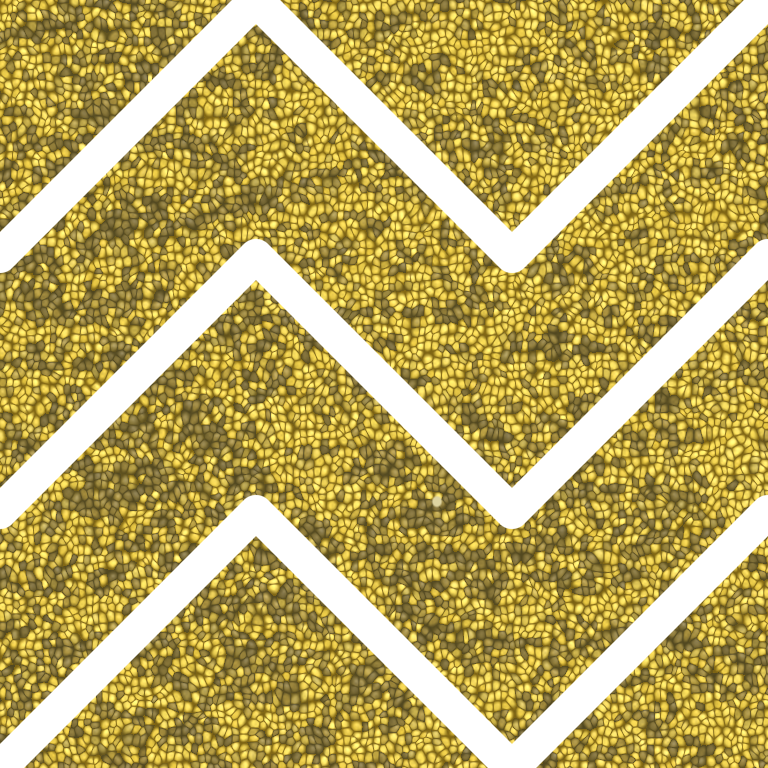
Write a WebGL 2 fragment shader that draws this pattern.

```glsl
#version 300 es
precision highp float;
// Three white zigzag bands with rounded corners over a mottled yellow carpet.
// The bands are distances to one folded segment; the carpet is a jittered
// cell pattern of small yarn loops, each with its own tone and shading.
uniform vec2 u_resolution;
out vec4 fragColor;

float hash(vec2 p) {
  return fract(sin(dot(p, vec2(127.1, 311.7))) * 43758.5453);
}

float noise(vec2 p) {
  vec2 i = floor(p), f = fract(p);
  f = f * f * (3.0 - 2.0 * f);
  return mix(mix(hash(i), hash(i + vec2(1, 0)), f.x),
             mix(hash(i + vec2(0, 1)), hash(i + vec2(1, 1)), f.x), f.y);
}

float segmentDistance(vec2 p, vec2 a, vec2 b) {
  vec2 ab = b - a;
  return length(p - a - ab * clamp(dot(p - a, ab) / dot(ab, ab), 0.0, 1.0));
}

vec3 carpet(vec2 uv) {
  // Slight warp keeps the rows of loops from looking ruled
  vec2 p = uv * vec2(104.0, 88.0);
  p += 0.7 * vec2(noise(uv * 38.0), noise(uv * 38.0 + 57.0));
  vec2 cell = floor(p), loopId = cell, loopOffset = vec2(0.0);
  float nearest = 9.0, second = 9.0;
  for (int y = -1; y <= 1; y++) {
    for (int x = -1; x <= 1; x++) {
      vec2 id = cell + vec2(x, y);
      vec2 jitter = vec2(hash(id), hash(id + 41.3));
      vec2 offset = p - id - 0.5 - 0.75 * (jitter - 0.5);
      // Each loop leans a little to one side
      offset.x += offset.y * (hash(id + 7.7) - 0.5) * 0.8;
      float d = length(offset);
      if (d < nearest) {
        second = nearest;
        nearest = d;
        loopId = id;
        loopOffset = offset;
      } else {
        second = min(second, d);
      }
    }
  }

  // Tone per loop: random, clumped into short sideways streaks
  float clump = noise(loopId * vec2(0.28, 0.5) + 13.0);
  float tone = 0.55 * hash(loopId + 19.1) + 0.45 * clump;
  tone += 0.16 * (noise(uv * 5.0 + 3.0) - 0.5);
  vec3 dull = mix(vec3(0.47, 0.41, 0.21), vec3(0.66, 0.56, 0.23), hash(loopId + 2.9));
  vec3 yellow = mix(vec3(0.90, 0.77, 0.25), vec3(0.99, 0.89, 0.38), hash(loopId + 5.3));
  vec3 yarn = mix(dull, yellow, smoothstep(0.31, 0.52, tone));

  // Rounded loop with shaded gaps and a soft highlight above its centre
  float loft = (1.0 - smoothstep(0.22, 0.85, nearest)) * smoothstep(-0.08, 0.32, second - nearest);
  vec3 gap = mix(vec3(0.33, 0.29, 0.13), vec3(0.50, 0.40, 0.08), smoothstep(0.25, 0.6, tone));
  vec3 color = mix(gap, yarn, loft);
  float shine = exp(-9.0 * dot(loopOffset - vec2(0.05, 0.12), loopOffset - vec2(0.05, 0.12)));
  color += shine * hash(loopId + 31.0) * vec3(0.12, 0.13, 0.17);
  return color * (0.94 + 0.12 * noise(uv * 300.0));
}

void main() {
  vec2 uv = gl_FragCoord.xy / u_resolution;
  float pixel = 1.0 / min(u_resolution.x, u_resolution.y);
  vec3 color = carpet(uv);

  // One pale stray tuft
  float tuft = length((uv - vec2(0.569, 0.347)) * vec2(1.0, 0.9));
  color = mix(color, vec3(0.87, 0.83, 0.63), 1.0 - smoothstep(0.0045, 0.0080, tuft));

  // Zigzag bands: x folded about the peaks, one falling segment per band
  float foldedX = abs(mod(uv.x, 2.0 / 3.0) - 1.0 / 3.0);
  float band = 1.0;
  for (int i = 0; i < 3; i++) {
    float peak = 1.0 - float(i) / 3.0;
    band = min(band, segmentDistance(vec2(foldedX, uv.y), vec2(0.0, peak), vec2(1.0 / 3.0, peak - 1.0 / 3.0)));
  }
  float cover = 1.0 - smoothstep(-0.75 * pixel, 0.75 * pixel, band - 0.0222);
  fragColor = vec4(mix(clamp(color, 0.0, 1.0), vec3(1.0), cover), 1.0);
}
```
